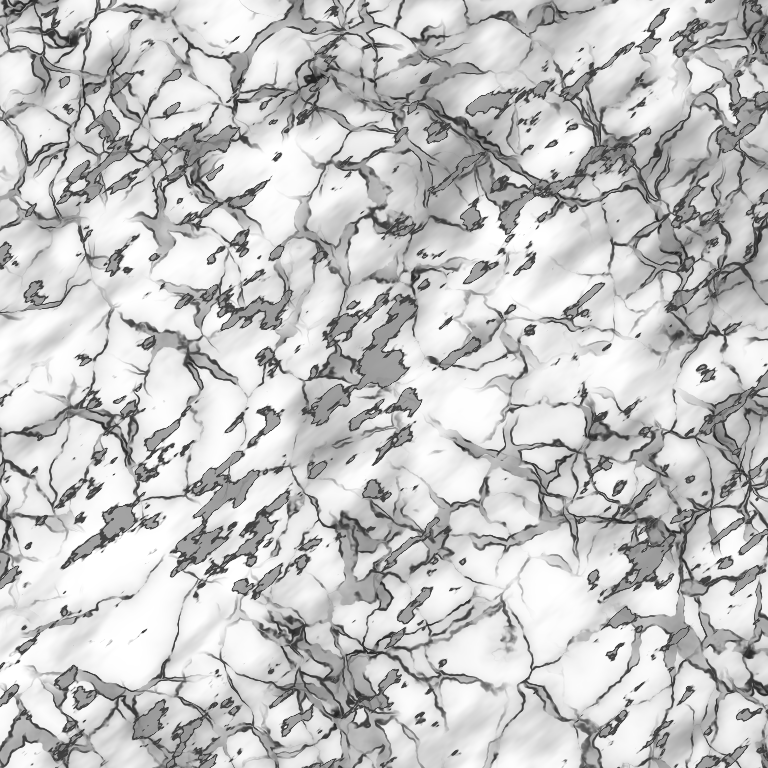
This texture is drawn by a three.js fragment shader. Its source:

```glsl
// White marble: soft diagonal clouding, crossed by broken dark veins with grey
// cores and clusters of small slanted flakes. Veins are the borders of warped
// Voronoi cells at several scales; clouds and flakes are stretched noise.
varying vec2 vUv;

float hash(vec2 p) {
  return fract(sin(dot(p, vec2(127.1, 311.7))) * 43758.5453);
}

vec2 hash2(vec2 p) {
  return vec2(hash(p), hash(p + 57.3));
}

float noise(vec2 p) {
  vec2 i = floor(p);
  vec2 f = fract(p);
  f = f * f * (3.0 - 2.0 * f);
  return mix(mix(hash(i), hash(i + vec2(1.0, 0.0)), f.x),
             mix(hash(i + vec2(0.0, 1.0)), hash(i + 1.0), f.x), f.y);
}

float fbm(vec2 p) {
  float sum = 0.0;
  float amp = 0.5;
  for (int i = 0; i < 4; i++) {
    sum += amp * noise(p);
    p = p * 2.03 + 17.7;
    amp *= 0.5;
  }
  return sum / 0.9375;
}

mat2 turn(float a) {
  return mat2(cos(a), -sin(a), sin(a), cos(a));
}

// Distance to the nearest Voronoi cell border
float cellBorder(vec2 p) {
  vec2 cell = floor(p);
  vec2 f = fract(p);
  vec2 nearest = vec2(0.0);
  vec2 nearestCell = vec2(0.0);
  float best = 8.0;
  for (int y = -1; y <= 1; y++) {
    for (int x = -1; x <= 1; x++) {
      vec2 g = vec2(float(x), float(y));
      vec2 r = g + hash2(cell + g) - f;
      if (dot(r, r) < best) {
        best = dot(r, r);
        nearest = r;
        nearestCell = g;
      }
    }
  }
  float border = 8.0;
  for (int y = -2; y <= 2; y++) {
    for (int x = -2; x <= 2; x++) {
      vec2 g = nearestCell + vec2(float(x), float(y));
      vec2 r = g + hash2(cell + g) - f;
      vec2 gap = r - nearest;
      if (dot(gap, gap) > 0.0001) {
        border = min(border, dot(0.5 * (nearest + r), normalize(gap)));
      }
    }
  }
  return border;
}

void main() {
  vec2 uv = vUv;
  vec2 grain = turn(-0.7) * uv;
  grain = vec2(dot(uv, vec2(0.77, 0.64)), dot(uv, vec2(-0.64, 0.77)));

  // Soft clouding along the grain
  float cloud = 0.6 * fbm(grain * vec2(10.0, 26.0)) + 0.4 * fbm(uv * 4.5 + 3.0);
  float tone = 1.0 - 0.3 * smoothstep(0.42, 0.8, cloud);

  // Bends for the veins: broad sweeps plus a ragged fine part
  vec2 bend = 0.16 * (vec2(fbm(uv * 4.0), fbm(uv * 4.0 + 41.0)) - 0.5);
  bend += 0.035 * (vec2(fbm(uv * 28.0 + 7.0), fbm(uv * 28.0 + 63.0)) - 0.5);

  // Veins: grey core, broken dark rim and faint halo
  for (int i = 0; i < 3; i++) {
    float layer = float(i);
    float scale = 5.0 + 4.0 * layer;
    float seed = 13.7 * layer + 5.0;
    vec2 p = turn(0.3 + 0.9 * layer) * (uv + bend) * vec2(0.85, 1.15);
    float d = cellBorder(p * scale + seed) / scale;
    float width = 0.011 * smoothstep(0.45, 0.8, fbm(uv * 16.0 + seed));
    float presence = smoothstep(0.38, 0.54, fbm(uv * 6.0 + seed * 2.0));
    float core = 1.0 - smoothstep(width - 0.001, width + 0.001, d);
    float rim = 1.0 - smoothstep(0.0006, 0.0028, abs(d - width * 0.85));
    float broken = smoothstep(0.32, 0.58, fbm(uv * 48.0 + seed));
    tone -= 0.12 * presence * exp(-d * 80.0);
    tone = mix(tone, 0.45 + 0.4 * fbm(grain * 30.0), core * presence * 0.8);
    tone = mix(tone, 0.2, rim * presence * broken * 0.9);
  }

  // Slanted flakes in clusters, dark at the rim and grey inside
  float cluster = fbm(uv * 6.0 + 31.0) - 0.5;
  float flake = fbm(grain * vec2(28.0, 60.0) + 9.0) + 0.55 * cluster;
  float inside = smoothstep(0.66, 0.72, flake);
  float edge = 1.0 - smoothstep(0.012, 0.04, abs(flake - 0.73));
  tone = mix(tone, 0.55, inside * 0.8);
  tone = mix(tone, 0.2, edge * 0.85);

  gl_FragColor = vec4(vec3(clamp(tone, 0.14, 1.0)), 1.0);
}
```
